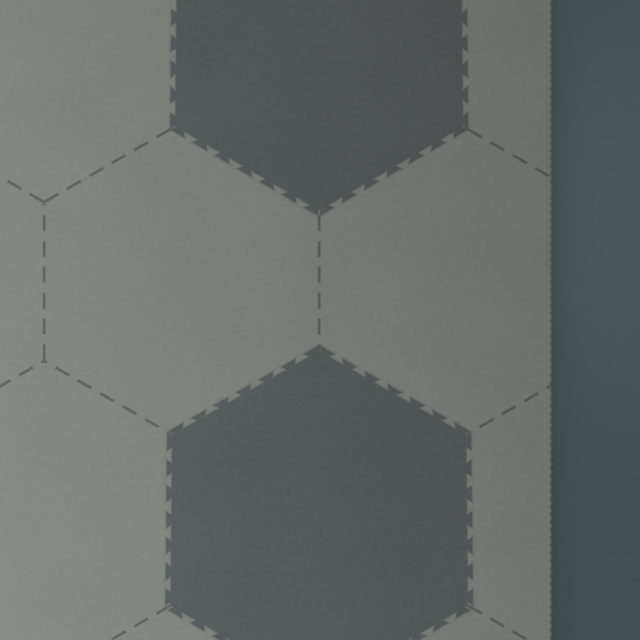
Reproduce this pattern procedurally as a Shadertoy shader.

```glsl
// Interlocking hexagonal floor tiles with dashed seams, two dark toothed tiles and a slate side border.

const float TILE = 0.4297;            // tile width across flats
const float DASH = 0.0404;            // pitch of seam dashes and teeth
const vec2 PERIOD = TILE * vec2(1.0, 1.7320508);

vec2 hashGradient(vec2 cell) {
    vec2 h = vec2(dot(cell, vec2(127.1, 311.7)), dot(cell, vec2(269.5, 183.3)));
    return 2.0 * fract(sin(h) * 43758.55) - 1.0;
}

float gradientNoise(vec2 p) {
    vec2 i = floor(p), f = fract(p);
    vec2 u = f * f * (3.0 - 2.0 * f);
    float a = dot(hashGradient(i), f);
    float b = dot(hashGradient(i + vec2(1, 0)), f - vec2(1, 0));
    float c = dot(hashGradient(i + vec2(0, 1)), f - vec2(0, 1));
    float d = dot(hashGradient(i + 1.0), f - 1.0);
    return mix(mix(a, b, u.x), mix(c, d, u.x), u.y);
}

vec2 repeatCentered(vec2 p, vec2 period) {
    return mod(p + 0.5 * period, period) - 0.5 * period;
}

// x: distance from the centre toward the nearest side, y: position along it.
// The direction along a side is the same when seen from either neighbour.
vec2 sideCoords(vec2 q) {
    float a = round(atan(q.y, q.x) / 1.0471976) * 1.0471976;
    vec2 n = vec2(cos(a), sin(a));
    return vec2(dot(q, n), dot(q, vec2(-n.y, n.x)) * sign(n.x));
}

float coverage(float d, float soft) {
    return 1.0 - smoothstep(-soft, soft, d);
}

// Dashed lines on the shared sides, with a short mark at each corner
float seamDistance(vec2 p) {
    vec2 even = repeatCentered(p, PERIOD);
    vec2 odd = repeatCentered(p + 0.5 * PERIOD, PERIOD);
    vec2 side = sideCoords(dot(even, even) < dot(odd, odd) ? even : odd);
    float along = abs(mod(side.y - 0.0104 + 0.5 * DASH, DASH) - 0.5 * DASH) - 0.0122;
    float corner = 0.2805 * TILE - abs(side.y);
    return max(abs(side.x - 0.5 * TILE) - 0.002, min(along, corner));
}

// Enlarged hexagon with flared dovetail teeth around its rim
float toothedTileDistance(vec2 p, float growth) {
    vec2 side = sideCoords(repeatCentered(p, PERIOD * vec2(2.0, 1.0)));
    float rim = side.x - 0.5 * TILE - growth;
    float along = abs(mod(side.y + 0.5 * DASH, DASH) - 0.5 * DASH);
    float tooth = max(rim - 0.0042, along - 0.0105 - 0.7 * rim);
    return min(rim + 0.0038, tooth);
}

void mainImage(out vec4 fragColor, in vec2 fragCoord) {
    vec2 uv = fragCoord / iResolution.xy;
    float soft = 1.2 / iResolution.y;
    vec2 p = uv - vec2(0.4987, 0.188);

    // Lighting falls off toward the upper right
    float light = 1.09 - 0.21 * uv.x - 0.07 * uv.y;
    float grain = 0.012 * gradientNoise(mat2(0.8, -0.6, 0.6, 0.8) * uv * vec2(95.0, 130.0))
                + 0.010 * gradientNoise(uv * 260.0)
                + 0.012 * gradientNoise(uv * 9.0);

    // Pale tiles and their seams
    vec3 color = vec3(0.49, 0.51, 0.485) * light;
    color *= 1.0 - 0.27 * coverage(seamDistance(p), soft);

    // Dark tiles with a faint contact shadow
    float dark = toothedTileDistance(p, mix(0.022, 0.012, uv.y));
    color *= 1.0 - 0.06 * coverage(dark - 0.002, 0.004);
    color = mix(color, vec3(0.338, 0.358, 0.363) * light, coverage(dark, soft));
    color += grain;

    // Slate border beyond the slightly ragged edge of the floor
    float edge = uv.x - 0.8607 + 0.0008 * sin(uv.y * 520.0);
    float glow = exp(-12.0 * dot(uv - vec2(0.96, 0.66), uv - vec2(0.96, 0.66)));
    vec3 border = vec3(0.272, 0.31, 0.322) + 0.03 * glow;
    border *= 1.0 - 0.13 * exp(-max(edge, 0.0) * 45.0);
    border += 0.004 * gradientNoise(uv * 120.0);
    color = mix(color, border, coverage(-edge, soft + 0.0012));

    fragColor = vec4(color, 1.0);
}
```
